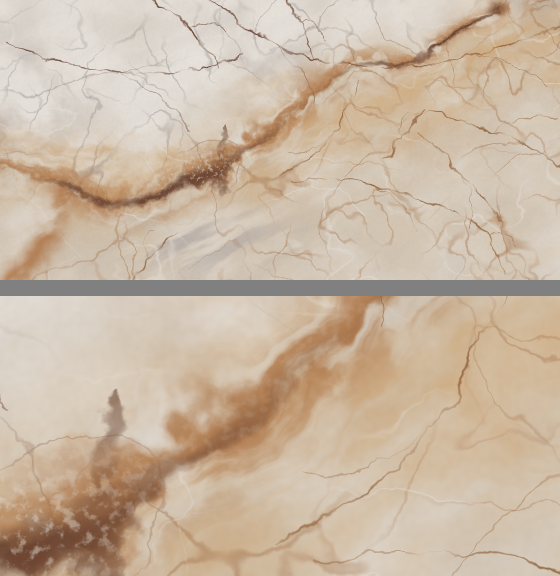
Top: the whole. Bottom: its middle third, enlarged.
Reproduce this texture procedurally as a Shadertoy shader.

```glsl
// Polished cream marble slab with a rust-brown diagonal seam, jagged cracks and grey clouds.

const vec3 WHITE = vec3(.89, .87, .845);
const vec3 CREAM = vec3(.825, .772, .7);
const vec3 TAN = vec3(.8, .67, .51);
const vec3 RUST = vec3(.68, .46, .28);
const vec3 UMBER = vec3(.4, .25, .18);
const vec3 GREY = vec3(.68, .65, .64);

// Long cracks: start and end points, then sideways bends
const int COUNT = 12;
const vec4 CRACKS[COUNT] = vec4[COUNT](
  vec4(.73, 1.02, 1.3, .755), vec4(1.01, 1.02, 1.12, .8),
  vec4(.02, .86, .86, .81), vec4(.52, 1.02, .77, .76),
  vec4(1.36, .755, 2.02, .91), vec4(1.48, .59, 2.02, .39),
  vec4(1.04, .36, 1.62, .25), vec4(1.62, .25, 1.81, .02),
  vec4(1.28, .7, 1., .38), vec4(1.37, .44, 1.5, .6),
  vec4(1.49, .53, 1.8, .21), vec4(.47, -.02, .63, .16));
const float BENDS[COUNT] = float[COUNT](
  -.045, .01, -.1, .03, -.03, .04, .03, .04, .05, -.01, 0., .01);

float bell(float x) { return exp(-x * x); }

float blob(vec2 p, vec2 centre, vec2 radius) { return bell(length((p - centre) / radius)); }

vec2 gradient(vec2 cell) {
  float h = fract(sin(dot(cell, vec2(127.1, 311.7))) * 43758.5);
  return vec2(cos(6.2832 * h), sin(6.2832 * h));
}

float noise(vec2 p) {
  vec2 i = floor(p), f = p - i, e = vec2(0, 1);
  vec2 u = f * f * f * (f * (f * 6. - 15.) + 10.);
  float low = mix(dot(gradient(i), f), dot(gradient(i + e.yx), f - e.yx), u.x);
  float high = mix(dot(gradient(i + e), f - e), dot(gradient(i + 1.), f - 1.), u.x);
  return mix(low, high, u.y);
}

float fbm(vec2 p) {
  float sum = 0., amp = 1.;
  for (int k = 0; k < 5; k++) {
    sum += amp * noise(p);
    p = mat2(1.6, 1.2, -1.2, 1.6) * p + 3.7;
    amp *= .5;
  }
  return sum;
}

vec2 fbm2(vec2 p) { return vec2(fbm(p), fbm(p + 17.)); }

vec2 rotate(vec2 p, float a) {
  return vec2(cos(a) * p.x + sin(a) * p.y, cos(a) * p.y - sin(a) * p.x);
}

float line(float dist, float width) {
  return 1. - smoothstep(0., width + 1. / iResolution.y, dist);
}

// Distance to a parabolic arc from a to b
float arc(vec2 p, vec2 a, vec2 b, float bend) {
  vec2 ab = b - a;
  float len = length(ab), t = dot(p - a, ab) / (len * len), c = clamp(t, 0., 1.);
  float side = dot(p - a, vec2(-ab.y, ab.x)) / len;
  return length(vec2(side - 4. * bend * c * (1. - c), (t - c) * len));
}

// Thin lines along the zero contours of stretched noise
float hairline(vec2 p, float scale, float angle, float width) {
  vec2 s = rotate(p, angle) * scale * vec2(.5, 1);
  float n = noise(s) + .25 * noise(s * 2.7);
  return line(abs(n) / (1.4 * scale), width);
}

float seamHeight(float x) {
  return .375 - .085 * smoothstep(0., .42, x)
    + .47 * smoothstep(.5, 1.35, x) + .24 * smoothstep(1.38, 1.85, x);
}

void mainImage(out vec4 fragColor, in vec2 fragCoord) {
  vec2 p = fragCoord / iResolution.y;
  vec2 warp = fbm2(p * 3.5), q = p + .024 * warp;
  vec2 jagged = q + .016 * fbm2(p * 16.);

  // Distance across the seam, and streaks along it
  vec2 s = mix(q, jagged, .7) + .014 * warp;
  float slope = (seamHeight(s.x + .01) - seamHeight(s.x - .01)) / .02;
  float d = (s.y - seamHeight(s.x)) / length(vec2(1, slope));
  float streak = fbm(vec2(s.x * 4.5, d * 17.) + 1.2 * warp);
  float drift = fbm(rotate(q, .5) * vec2(2.5, 15) + 9.);
  float patches = fbm(p * 5. + 5.);
  float right = smoothstep(.5, 1.4, p.x);

  // Pale ground with clouds
  float below = 1. - smoothstep(-.1, .25, d + .12 * warp.y);
  float shade = below * (.72 + .5 * warp.x + .35 * drift) + .25 * patches + .1;
  vec3 col = mix(WHITE, CREAM, clamp(shade, 0., 1.));
  float cloud = .15 + blob(p, vec2(.08, .6), vec2(.17, .2))
    + blob(p, vec2(.97, .71), vec2(.12)) + blob(p, vec2(2, 1), vec2(.2, .1));
  col = mix(col, GREY, .65 * cloud * smoothstep(-.3, .5, patches));
  float lowCloud = blob(p, vec2(.7, .14), vec2(.4, .12));
  col = mix(col, GREY, .75 * lowCloud * smoothstep(-.15, .45, drift));

  // Tan halo
  float halo = bell((d - mix(.06, -.15, right) + .12 * warp.x) / mix(.12, .19, right));
  halo *= .55 + .5 * streak + .4 * drift + .4 * patches;
  col = mix(col, TAN, clamp(halo, 0., .95));

  // Sparse web of hairlines
  for (int k = 0; k < 7; k++) {
    float n = float(k);
    float web = hairline(jagged + n * 2.3, 2.6 + .7 * n, .6 + 2.4 * n, .001);
    web *= smoothstep(-.1, .4, noise(p * 3.5 + n * 7.3));
    col = mix(col, k % 3 == 2 ? WHITE : mix(GREY * .9, RUST, below * .8), .5 * web);
  }

  // Rust bands and left branch
  float rust = bell(d / mix(.06, .028, smoothstep(1.2, 1.5, p.x)));
  rust *= smoothstep(-.35, .35, streak + .5 * patches);
  float branch = bell(arc(jagged, vec2(.22, .33), vec2(.02, -.02), .05) / .05);
  rust = max(rust, branch * smoothstep(-.6, .3, patches + .5 * drift));
  col = mix(col, RUST, .85 * rust);

  // Dark core, spike and knot
  float coreWidth = .024 - .008 * right + .025 * blob(p, vec2(.74, .36), vec2(.1));
  float core = 1. - smoothstep(.1, 1., abs(d + .02 * streak) / coreWidth);
  core *= 1. - .85 * bell((p.x - 1.1) / .22);
  core *= smoothstep(.1, .3, p.x) * (1. - smoothstep(1.77, 1.83, p.x));
  float spikeWidth = mix(.05, .012, smoothstep(.35, .52, p.y)) * (1. + 1.3 * fbm(p * 24.));
  float spike = arc(jagged, vec2(.81, .56), vec2(.79, .35), 0.) / max(spikeWidth, .004);
  core = max(core, .8 - .8 * smoothstep(.2, 1., spike));
  core = max(core, blob(jagged, vec2(1.76, .98), vec2(.03, .022)));
  col = mix(col, UMBER, core * clamp(.72 + .6 * drift + .4 * patches, .2, .95));

  // Long cracks with offshoots, uneven in strength
  for (int k = 0; k < COUNT; k++) {
    vec2 a = CRACKS[k].xy, b = CRACKS[k].zw, ab = b - a;
    vec2 fork = a + .5 * ab + BENDS[k] * normalize(vec2(-ab.y, ab.x));
    vec2 tip = fork + .4 * rotate(ab, k % 2 == 0 ? .6 : -.6);
    float strength = clamp(.55 + 1.1 * noise(p * 13. + float(k)), .08, .9);
    float crack = line(arc(jagged, a, b, BENDS[k]), .0025 * strength);
    crack = max(crack, .6 * line(arc(jagged, fork, tip, .02), .0005));
    col = mix(col, mix(UMBER, RUST * .85, below), crack * strength);
  }

  // Crystal specks and faint grain
  float crystals = blob(p, vec2(.7, .39), vec2(.13, .09)) + .3 * bell(d / .06);
  col = mix(col, WHITE, .4 * crystals * smoothstep(0., .6, fbm(p * 70.) + .4 * streak));
  col += .012 * noise(p * 100.) + .02 * drift;
  fragColor = vec4(clamp(col, 0., 1.), 1);
}
```
